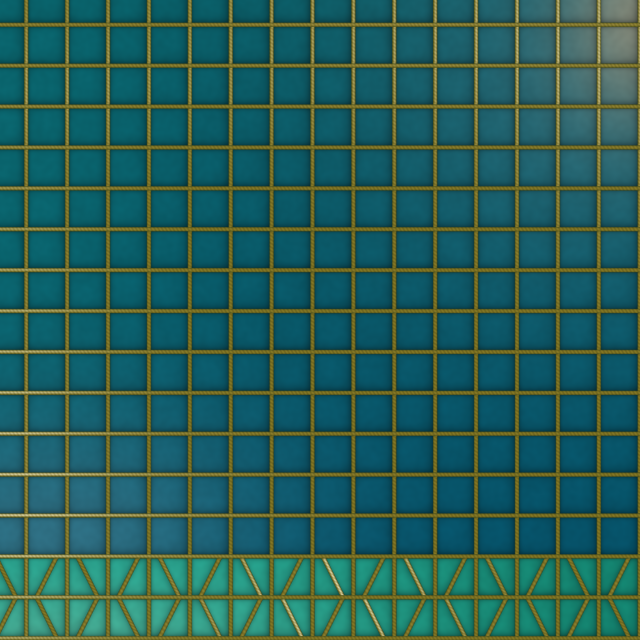
A Shadertoy shader for this pattern:

```glsl
// Glazed teal tiles in a twisted gold wire grid, with a mint border of slanted wires.

const float PITCH = 0.0639;              // tile size
const vec2 GRID_ORIGIN = vec2(0.041, 0.0028);
const float WIRE_RADIUS = 0.0034;
const float BORDER_ROWS = 2.0;
const vec3 GOLD = vec3(0.49, 0.44, 0.13);
const vec3 WIRE_SHADE = vec3(0.23, 0.27, 0.10);
const vec3 GLINT = vec3(0.86, 0.83, 0.66);

vec2 hashGradient(vec2 cell) {
    float angle = 6.2832 * fract(sin(dot(cell, vec2(127.1, 311.7))) * 4375.85);
    return vec2(cos(angle), sin(angle));
}

float gradientNoise(vec2 p) {
    vec2 i = floor(p), f = fract(p);
    vec2 u = f * f * f * (f * (f * 6.0 - 15.0) + 10.0);
    vec2 e = vec2(0.0, 1.0);
    float low = mix(dot(hashGradient(i), f),
                    dot(hashGradient(i + e.yx), f - e.yx), u.x);
    float high = mix(dot(hashGradient(i + e.xy), f - e.xy),
                     dot(hashGradient(i + e.yy), f - e.yy), u.x);
    return mix(low, high, u.y);
}

// Soft elliptical spot of light
float spot(vec2 p, vec2 center, vec2 size) {
    vec2 d = (p - center) / size;
    return exp(-dot(d, d));
}

// Broad reflections on the glazed wall
vec3 wallColor(vec2 p) {
    vec3 color = mix(vec3(0.02, 0.32, 0.42), vec3(0.03, 0.35, 0.39), p.y);
    color = mix(color, vec3(0.04, 0.41, 0.44), 0.8 * spot(p, vec2(0.0, 0.75), vec2(0.32, 0.6)));
    color = mix(color, vec3(0.21, 0.45, 0.53), 0.85 * spot(p, vec2(0.08, 0.15), vec2(0.33, 0.2)));
    color = mix(color, vec3(0.19, 0.42, 0.47), 0.8 * spot(p, vec2(0.98, 0.9), vec2(0.38, 0.34)));
    return mix(color, vec3(0.58, 0.56, 0.48), 0.85 * spot(p, vec2(1.01, 0.97), vec2(0.13, 0.16)));
}

vec3 borderColor(vec2 p) {
    vec3 color = mix(vec3(0.15, 0.64, 0.56), vec3(0.08, 0.53, 0.45), smoothstep(0.2, 1.0, p.x));
    return mix(color, vec3(0.31, 0.70, 0.60), 0.8 * spot(p, vec2(0.1, 0.0), vec2(0.35, 0.09)));
}

// Contact shadow, deeper on the positive side of a wire
float contactShadow(float d) {
    float reach = d > 0.0 ? 0.0055 : 0.0025;
    return 0.42 * exp(-max(abs(d) - WIRE_RADIUS * 0.7, 0.0) / reach);
}

// Round twisted wire: d is signed distance, along runs down its length
vec3 drawWire(vec3 base, float d, float along, float shine, float pixel) {
    float across = d / WIRE_RADIUS;
    float mask = 1.0 - smoothstep(-pixel, pixel, abs(d) - WIRE_RADIUS);
    float twist = 0.5 + 0.5 * sin(6.2832 * (along / 0.0058 + across * 0.35));
    float roundness = clamp(1.0 - 0.75 * across * across, 0.0, 1.0);
    vec3 color = mix(WIRE_SHADE, GOLD, roundness) * (0.93 + 0.14 * twist);
    float ridge = exp(-3.0 * (across - 0.15) * (across - 0.15));
    color = mix(color, GLINT, clamp(shine * ridge * (0.75 + 0.25 * twist), 0.0, 1.0));
    return mix(base, color, mask);
}

void mainImage(out vec4 fragColor, in vec2 fragCoord) {
    vec2 p = fragCoord / iResolution.xy;
    float pixel = 0.8 / min(iResolution.x, iResolution.y);

    // Tile cell and signed distances to the nearest grid wires
    vec2 q = (p - GRID_ORIGIN) / PITCH;
    vec2 cell = floor(q);
    vec2 local = fract(q) - 0.5;
    vec2 toWire = (fract(q + 0.5) - 0.5) * PITCH;
    float inBorder = step(cell.y, BORDER_ROWS - 0.5);

    // Slanted wires mirror from tile to tile
    float slant = 2.0 * mod(cell.x + cell.y, 2.0) - 1.0;
    float toSlant = (local.x - slant * 0.5 * local.y) * PITCH / sqrt(1.25);

    // Tiles with faint glaze mottling
    vec3 color = mix(wallColor(p), borderColor(p), inBorder);
    color *= 1.0 + 0.05 * gradientNoise(p * 26.0) + 0.04 * gradientNoise(p * 90.0);
    color *= 1.0 - contactShadow(-toWire.x);
    color *= 1.0 - contactShadow(toWire.y);
    color *= 1.0 - inBorder * 0.8 * contactShadow(-toSlant);

    // Reflections caught by each wire direction
    float leftGlow = 0.75 * spot(p, vec2(0.0, 0.3), vec2(0.17, 0.45));
    float lowGlow = 0.35 * spot(p, vec2(0.2, 0.2), vec2(0.25, 0.12));
    float topGlow = 0.5 * spot(p, vec2(0.68, 0.95), vec2(0.5, 0.16));
    float cornerGlow = 0.4 * spot(p, vec2(0.95, 0.88), vec2(0.2, 0.25));
    float sideGlow = 0.35 * spot(p, vec2(0.04, 0.86), vec2(0.3, 0.1));
    float slantGlow = slant < 0.0 ? 0.95 * spot(p, vec2(0.52, 0.07), vec2(0.2, 0.2)) : 0.08;

    // Wires, from the slanted ones up to the grid
    vec3 slanted = drawWire(color, toSlant, p.y, slantGlow, pixel);
    color = mix(color, slanted, inBorder);
    color = drawWire(color, toWire.x, p.y, topGlow + cornerGlow + sideGlow + 0.3 * leftGlow, pixel);
    color = drawWire(color, toWire.y, p.x, leftGlow + lowGlow + 0.4 * topGlow, pixel);

    fragColor = vec4(color, 1.0);
}
```
